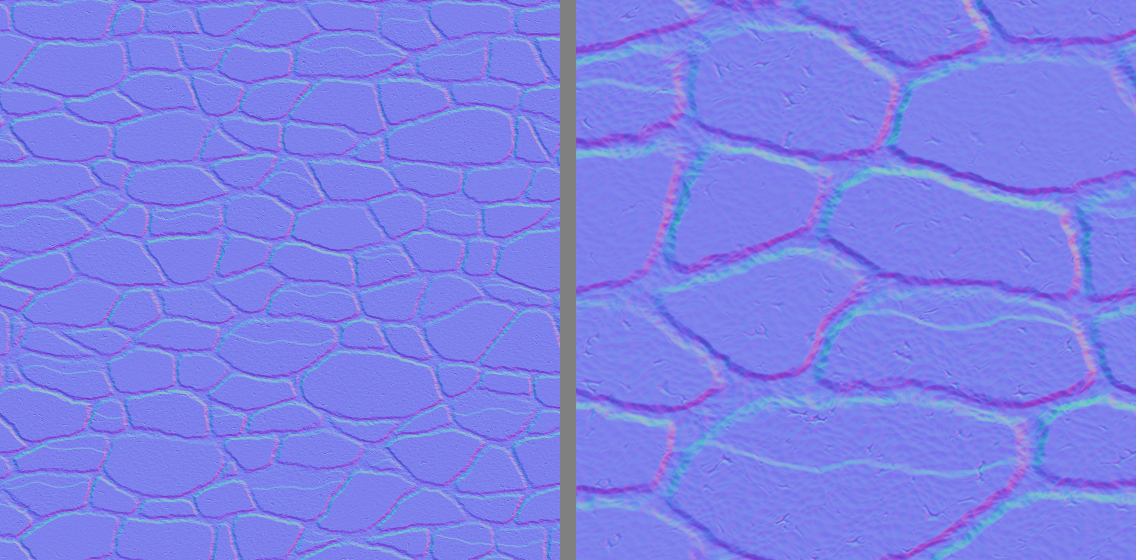
Left, the full canvas; right, a detail of the centre.
Reproduce this texture map procedurally as a WebGL 1 fragment shader.

```glsl
precision highp float;
uniform vec2 u_resolution;

vec2 hash2(vec2 p) {
  return fract(sin(vec2(dot(p, vec2(127.1, 311.7)), dot(p, vec2(269.5, 183.3)))) * 4375.85);
}

// Distance to the nearest scattered point
float cellular(vec2 p) {
  vec2 base = floor(p);
  float nearest = 4.0;
  for (int j = -1; j <= 1; j++) {
    for (int i = -1; i <= 1; i++) {
      vec2 cell = base + vec2(float(i), float(j));
      vec2 d = cell + hash2(cell) - p;
      nearest = min(nearest, dot(d, d));
    }
  }
  return sqrt(nearest);
}

// Stone centre in staggered courses; z is its size weight
vec3 stoneSite(vec2 cell) {
  vec2 jitter = hash2(cell) - 0.5;
  float size = hash2(cell + 57.3).x;
  vec2 centre = cell + 0.5 + jitter * vec2(0.75, 0.5);
  centre.x += 0.5 * mod(cell.y, 2.0) - 0.25;
  return vec3(centre, 1.15 * size * size * size);
}

// Layered sines that make the outlines uneven
vec2 wobble(vec2 p) {
  vec2 w = 0.006 * sin(p.yx * vec2(17.0, 21.0) + 2.0 * sin(p * 13.0));
  w += 0.0022 * sin(p.yx * vec2(67.0, 59.0) + 2.0 * sin(p * 51.0 + 1.3));
  return w + 0.0006 * sin(p.yx * vec2(230.0, 213.0) + 2.0 * sin(p * 170.0));
}

float wallHeight(vec2 uv) {
  vec2 courses = vec2(9.0, 14.0);
  vec2 metric = vec2(1.0, 1.3); // flattens the bed joints
  vec2 p = (uv + wobble(uv)) * courses;
  vec2 base = floor(p);

  // Owning stone: weighted nearest centre
  vec3 stone = vec3(0.0);
  float best = 100.0;
  for (int j = -2; j <= 2; j++) {
    for (int i = -2; i <= 2; i++) {
      vec3 site = stoneSite(base + vec2(float(i), float(j)));
      vec2 d = (site.xy - p) * metric;
      float power = dot(d, d) - site.z;
      if (power < best) {
        best = power;
        stone = site;
      }
    }
  }

  // Soft minimum of the border distances rounds the corners
  float total = 0.0001;
  for (int j = -2; j <= 2; j++) {
    for (int i = -2; i <= 2; i++) {
      vec3 site = stoneSite(base + vec2(float(i), float(j)));
      vec2 apart = site.xy - stone.xy;
      if (dot(apart, apart) > 0.00001) {
        vec2 d = (site.xy - p) * metric;
        float border = (dot(d, d) - site.z - best) / (2.0 * length(apart * metric * metric * courses));
        total += exp(-border / 0.0045);
      }
    }
  }

  // Grain, shared by faces, borders and mortar
  vec2 bent = uv + 0.002 * sin(uv.yx * vec2(140.0, 120.0) + 3.0 * sin(uv * 45.0));
  float coarse = cellular(bent * vec2(70.0, 105.0));
  float fine = cellular(bent * vec2(170.0, 230.0) + 9.0);
  float edge = -0.0045 * log(total) + 0.002 * (coarse - 0.5) + 0.001 * (fine - 0.5);

  // Faces: slight tilt, grain, chipped pits and a split ledge on some stones
  vec2 traits = hash2(floor(stone.xy * 91.0));
  vec2 local = (p - stone.xy) / courses;
  float pits = smoothstep(0.55, 0.95, coarse) * smoothstep(0.3, 0.8, fine);
  float grain = 0.00022 * coarse + 0.00024 * fine - 0.0007 * pits;
  grain *= 0.6 + 0.8 * traits.x;
  float split = local.y + 0.3 * (traits.y - 0.5) * local.x + 0.004 * sin(uv.x * 70.0) + 0.002 * coarse;
  float ledge = step(0.68, traits.x) * smoothstep(0.0, 0.004, abs(split - 0.004) - 0.008);
  float tilt = dot(local, (traits - 0.5) * vec2(0.012, 0.02));
  float face = 0.0023 + 0.0009 * traits.y + tilt + grain;
  face -= 0.0009 * ledge * step(0.004, split);

  // Mortar: rough rubble, in places nearly level with the stones
  float fill = 0.5 + 0.5 * sin(uv.x * 29.0 + 3.0 * sin(uv.y * 23.0));
  float mortar = 0.0008 * fill + 0.0007 * coarse + 0.0004 * fine;

  // Borders are crisp below and more worn above
  float worn = smoothstep(-0.3, 0.3, p.y - stone.y);
  float bevel = 0.0056 + 0.0012 * worn + 0.0012 * traits.x;
  return mix(mortar, face, smoothstep(0.0004, bevel, edge));
}

void main() {
  vec2 uv = gl_FragCoord.xy / u_resolution;
  float e = 0.001;
  float h = wallHeight(uv);
  vec2 slope = vec2(wallHeight(uv + vec2(e, 0.0)), wallHeight(uv + vec2(0.0, e))) - h;
  slope /= e;

  // Encode the surface direction as colour
  vec2 n = -slope / sqrt(1.0 + 2.2 * dot(slope, slope));
  gl_FragColor = vec4(vec2(0.49, 0.505) + 0.5 * n, 0.93 - 0.5 * dot(n, n), 1.0);
}
```
